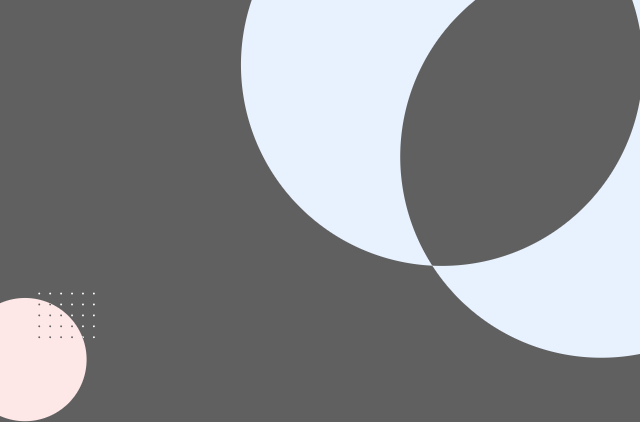
Write a WebGL 1 fragment shader that draws this background.

```glsl
precision highp float;

// Flat background: two large overlapping discs whose shared lens is cut out,
// plus a small disc in the corner under a dot grid that inverts where it crosses.
// Shapes are signed distances in units of canvas height, combined by exclusive-or.

uniform vec2 u_resolution;

const vec3 GRAY = vec3(0.378);
const vec3 PALE_BLUE = vec3(0.910, 0.950, 1.0);
const vec3 PINK = vec3(0.995, 0.910, 0.906);
const vec3 WHITE = vec3(1.0);

const vec2 LEFT_CENTER = vec2(1.0473, 0.8462);
const vec2 RIGHT_CENTER = vec2(1.4247, 0.6286);
const float BIG_RADIUS = 0.4763;

const vec2 CORNER_CENTER = vec2(0.0592, 0.1479);
const float CORNER_RADIUS = 0.1460;

const vec2 GRID_ORIGIN = vec2(0.0930, 0.2008);
const vec2 GRID_COUNT = vec2(6.0, 5.0);
const float GRID_STEP = 0.0259;
const float DOT_RADIUS = 0.0021;

// Antialiased coverage of a disc, with an edge one pixel wide
float disc(vec2 p, vec2 center, float radius) {
  float d = length(p - center) - radius;
  return clamp(0.5 - d * u_resolution.y, 0.0, 1.0);
}

// Coverage of exactly one of two shapes
float exclusive(float a, float b) {
  return a + b - 2.0 * a * b;
}

// Finite grid of dots: only the nearest one can cover the point
float dotGrid(vec2 p) {
  vec2 cell = floor((p - GRID_ORIGIN) / GRID_STEP + 0.5);
  cell = clamp(cell, vec2(0.0), GRID_COUNT - 1.0);
  return disc(p, GRID_ORIGIN + cell * GRID_STEP, DOT_RADIUS);
}

void main() {
  vec2 p = gl_FragCoord.xy / u_resolution.y;

  // Large overlapping discs
  float leftDisc = disc(p, LEFT_CENTER, BIG_RADIUS);
  float rightDisc = disc(p, RIGHT_CENTER, BIG_RADIUS);
  vec3 color = mix(GRAY, PALE_BLUE, exclusive(leftDisc, rightDisc));

  // Corner disc, with dots gray inside it and white outside
  float corner = disc(p, CORNER_CENTER, CORNER_RADIUS);
  color = mix(color, PINK, corner);
  color = mix(color, mix(WHITE, GRAY, corner), dotGrid(p));

  gl_FragColor = vec4(color, 1.0);
}
```
